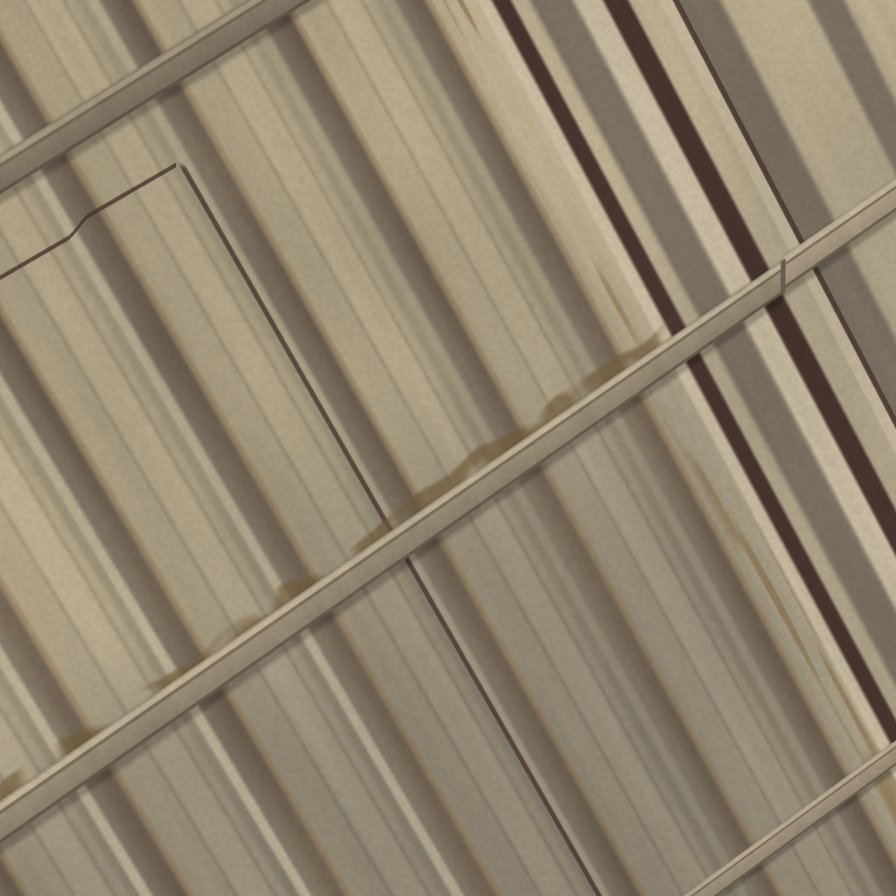
A WebGL 2 fragment shader for this texture:

```glsl
#version 300 es
precision highp float;
// Weathered ribbed metal roofing seen from below, crossed by slanted beams.
uniform vec2 u_resolution;
out vec4 outColor;

const vec3 PANEL_WARM = vec3(0.66, 0.61, 0.505);
const vec3 PANEL_GREY = vec3(0.55, 0.515, 0.445);
const vec3 CREAM      = vec3(0.76, 0.71, 0.61);
const vec3 RIB_SHADE  = vec3(0.41, 0.355, 0.295);
const vec3 RIB_GREY   = vec3(0.47, 0.43, 0.37);
const vec3 MAROON     = vec3(0.27, 0.20, 0.175);
const vec3 RUST       = vec3(0.43, 0.35, 0.23);
const vec3 BEAM_FACE  = vec3(0.57, 0.52, 0.44);

float hash(vec2 p) {
  vec3 q = fract(p.xyx * 0.1031);
  q += dot(q, q.yzx + 33.33);
  return fract((q.x + q.y) * q.z);
}

float noise(vec2 p) {
  vec2 i = floor(p), f = fract(p);
  f = f * f * (3.0 - 2.0 * f);
  return mix(mix(hash(i), hash(i + vec2(1, 0)), f.x),
             mix(hash(i + vec2(0, 1)), hash(i + vec2(1, 1)), f.x), f.y);
}

// Soft-edged stripe covering a..b.
float stripe(float x, float a, float b, float soft) {
  return smoothstep(a - soft, a + soft, x) * (1.0 - smoothstep(b - soft, b + soft, x));
}

// Thin line of the given half width.
float line(float d, float halfWidth, float soft) {
  return 1.0 - smoothstep(halfWidth, halfWidth + soft, abs(d));
}

float beamHeight(float x) { return 0.082 + 0.697 * x; }

// Position where the rib through uv meets the main beam; ribs fan out slightly.
float ribCoord(vec2 uv) {
  float c = 0.5;
  for (int i = 0; i < 3; i++) {
    float lean = mix(0.62, 0.51, c);
    c = (uv.x + lean * (uv.y - 0.082)) / (1.0 + 0.697 * lean);
  }
  return c;
}

// Evenly ribbed sheet: n counts ribs, whose spacing shrinks to the right.
vec3 ribbedSheet(vec3 panel, float c, float along) {
  float n = (0.128 - sqrt(0.016384 - 0.0072 * (c - 0.10))) / 0.0036;
  float id = floor(n + 0.5), s = n - id, t = fract(n);
  float leftSide = 1.0 - smoothstep(0.25, 0.6, c);
  vec3 col = panel * (0.97 + 0.06 * hash(vec2(floor(n) + 7.0, 3.0)));
  col *= 1.0 - 0.07 * line(t - 0.40, 0.006, 0.02) - 0.07 * line(t - 0.65, 0.006, 0.02);
  col *= 1.0 + 0.06 * stripe(t, 0.42, 0.63, 0.03);
  // rib wall, highlight and tan rim
  col = mix(col, panel * 0.84, stripe(s, -0.27, -0.10, 0.03) * 0.6);
  vec3 wall = mix(RIB_GREY, RIB_SHADE, smoothstep(-0.12, 0.08, s));
  col = mix(col, wall * (0.96 + 0.1 * noise(vec2(id, along * 5.0))), stripe(s, -0.12, 0.105, 0.035));
  col = mix(col, CREAM * 0.96, line(s + 0.16, 0.018, 0.04) * (0.2 + 0.6 * leftSide));
  return mix(col, RUST * 1.25, line(s - 0.125, 0.008, 0.025) * 0.4);
}

// Steeper folds on the right: pale faces, grey walls and dark gaps.
vec3 foldedSheet(vec3 panel, float c, float along) {
  float soft = 0.0025;
  vec3 col = panel * 1.08;
  float stain = smoothstep(0.55, 0.8, noise(vec2(c * 150.0, along * 9.0)));
  col = mix(col, RUST * 1.15, stain * stripe(c, 0.71, 0.745, 0.006) * 0.6);
  col = mix(col, CREAM, stripe(c, 0.746, 0.757, soft) + stripe(c, 0.822, 0.846, soft));
  col = mix(col, RIB_GREY, stripe(c, 0.788, 0.822, 0.004));
  col = mix(col, MAROON, stripe(c, 0.758, 0.773, soft) + stripe(c, 0.846, 0.866, soft));
  col = mix(col, RIB_GREY, stripe(c, 0.904, 0.940, 0.004) + stripe(c, 1.01, 1.04, 0.004));
  col = mix(col, CREAM, line(c - 0.896, 0.004, 0.003) * 0.7);
  return mix(col, MAROON, line(c - 0.904, 0.0015, 0.002) * 0.85);
}

// Beam with lit upper lip, groove and dark lower edge; d runs -1..1 across it.
vec3 drawBeam(vec3 under, float d, vec3 face, float lip, float soft) {
  vec3 col = under * (1.0 - 0.22 * stripe(d, -1.5, 1.0, 0.25));
  vec3 steel = face * (1.0 + 0.08 * d);
  steel = mix(steel, CREAM, line(d - 0.72, 0.10, 0.12) * lip);
  steel = mix(steel, RIB_SHADE, line(d - 0.45, 0.05, 0.09) * 0.65);
  steel = mix(steel, RIB_SHADE * 0.8, line(d + 0.94, 0.08, 0.12) * 0.7);
  return mix(col, steel, stripe(d, -1.0, 1.0, soft));
}

void main() {
  vec2 uv = gl_FragCoord.xy / u_resolution;
  float px = 1.0 / min(u_resolution.x, u_resolution.y);
  float c = ribCoord(uv);
  float d = uv.y - beamHeight(uv.x);

  // sheet lit warmly above the main beam, greyer below
  float lit = smoothstep(-0.25, 0.30, d);
  vec3 panel = mix(PANEL_GREY, PANEL_WARM, max(lit, 0.6 * smoothstep(0.65, 0.8, c)));
  vec3 col = mix(ribbedSheet(panel, c, uv.y), foldedSheet(panel, c, uv.y), smoothstep(0.712, 0.724, c));

  // sheet overlap: a seam along a rib and a kinked end lap
  float seam = line(c - 0.445, 0.0012, 0.002) * (1.0 - smoothstep(0.81, 0.82, uv.y));
  float kink = 0.012 * smoothstep(0.075, 0.10, uv.x);
  float lap = line(uv.y - 0.69 - 0.58 * uv.x - kink, 0.0015, 2.0 * px) * (1.0 - step(0.196, uv.x));
  col = mix(col, MAROON, max(seam, lap) * 0.8);

  // rust collected along the top of the main beam
  float edge = 0.025 + 0.022 * noise(vec2(uv.x * 32.0, 2.0));
  float rust = stripe(d, 0.0, edge, 0.004) * smoothstep(0.25, 0.6, noise(uv * 24.0));
  col = mix(col, RUST, rust * 0.7 * (1.0 - smoothstep(0.73, 0.78, c)));

  // three beams, the main one jointed near the right
  float halfWidth = mix(0.024, 0.018, uv.x);
  float joint = smoothstep(0.872, 0.876, uv.x);
  col = drawBeam(col, (d - 0.004 * joint) / halfWidth, BEAM_FACE * (1.0 + 0.14 * joint), 0.75, 0.07);
  col = mix(col, RIB_SHADE, line(uv.x - 0.874, 0.0015, 2.0 * px) * stripe(d, -halfWidth, halfWidth, px));
  col = drawBeam(col, (uv.y - 0.805 - 0.625 * uv.x) / 0.022, BEAM_FACE * 0.87, 0.4, 0.07);
  col = drawBeam(col, (uv.y + 0.57 - 0.73 * uv.x) / 0.014, BEAM_FACE * 1.06, 0.5, 0.1);

  // streaks, blotches and fine grain
  float wear = noise(vec2(c * 90.0, uv.y * 6.0)) * 0.05 + noise(uv * 7.0) * 0.06 + noise(uv * 260.0) * 0.05;
  outColor = vec4(clamp(col * (0.92 + wear), 0.0, 1.0), 1.0);
}
```
